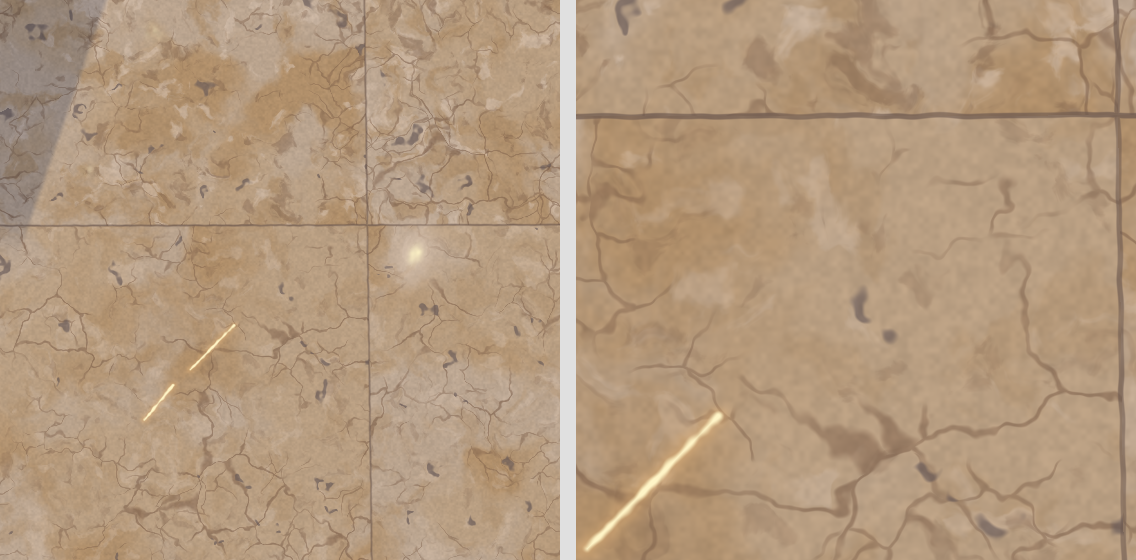
Left, the full canvas; right, a detail of the centre.
Write a WebGL 1 fragment shader that draws this texture.

```glsl
precision highp float;
// Polished limestone floor: four slabs meeting at thin joints, with a shaded corner and sun glints.
// Layered value noise clouds the stone; warped cellular noise draws broken veins, pits and chips.
// Each slab samples its own noise region, so the markings stop at the joints.
uniform vec2 u_resolution;

const vec3 SAND = vec3(0.725, 0.622, 0.510);
const vec3 OCHRE = vec3(0.690, 0.560, 0.415);
const vec3 PALE = vec3(0.735, 0.655, 0.580);
const vec3 CHIP = vec3(0.820, 0.740, 0.670);
const vec3 VEIN = vec3(0.470, 0.350, 0.270);
const vec3 PIT = vec3(0.400, 0.345, 0.340);
const vec3 JOINT = vec3(0.430, 0.350, 0.310);
const vec3 SHADE = vec3(0.800, 0.825, 0.890);
const vec3 GLINT = vec3(1.000, 0.960, 0.780);
const vec3 GLOW = vec3(0.950, 0.740, 0.480);
const vec2 CROSSING = vec2(0.656, 0.598);   // where the joints meet
const vec2 JOINT_TILT = vec2(-0.0130, 0.0020);
const float JOINT_HALF_WIDTH = 0.0016;
const float VEIN_SCALE = 11.0;
const float PIT_SCALE = 19.0;
const float GRAIN = 0.055;

vec2 hash2(vec2 p) {
  vec3 q = fract(p.xyx * vec3(0.1031, 0.1030, 0.0973));
  q += dot(q, q.yzx + 33.33);
  return fract((q.xx + q.yz) * q.zy);
}

float noise(vec2 p) {
  vec2 i = floor(p), f = fract(p);
  f = f * f * (3.0 - 2.0 * f);
  float low = mix(hash2(i).x, hash2(i + vec2(1.0, 0.0)).x, f.x);
  float high = mix(hash2(i + vec2(0.0, 1.0)).x, hash2(i + 1.0).x, f.x);
  return mix(low, high, f.y);
}

float fbm(vec2 p) {
  float sum = 0.0, amp = 0.5;
  for (int i = 0; i < 5; i++) {
    sum += amp * noise(p);
    p = mat2(1.6, 1.2, -1.2, 1.6) * p + 7.3;
    amp *= 0.5;
  }
  return sum / 0.96875;
}

// x: nearest distance, y: gap to the second nearest, z: random value of the cell
vec3 cells(vec2 p) {
  vec2 i = floor(p), f = fract(p);
  float near = 8.0, second = 8.0, id = 0.0;
  for (int y = -1; y <= 1; y++) {
    for (int x = -1; x <= 1; x++) {
      vec2 g = vec2(float(x), float(y));
      vec2 h = hash2(i + g);
      float d = length(g + h - f);
      if (d < near) { second = near; near = d; id = fract(h.x * 17.0 + h.y * 5.0); }
      else second = min(second, d);
    }
  }
  return vec3(near, second - near, id);
}

float veins(vec2 p, float width, float cover) {
  float broken = smoothstep(cover, cover + 0.16, fbm(p * 0.65 + 31.0));
  return broken * (1.0 - smoothstep(0.2 * width, width, cells(p).y));
}

vec3 stone(vec2 p, vec2 slab, vec2 uv) {
  vec2 warp = vec2(fbm(p * 13.0), fbm(p * 13.0 + 40.0)) - 0.5;
  vec2 fine = vec2(noise(p * 75.0), noise(p * 75.0 + 20.0)) - 0.5;
  vec2 q = p + warp * 0.075 + fine * 0.007;
  float rough = mix(0.55, 1.0, slab.y);
  float cloud = fbm(q * 6.0 + 3.0);
  float mottle = fbm(q * 25.0 + 11.0);

  vec3 col = mix(SAND, OCHRE, smoothstep(0.43, 0.72, cloud + 0.05 * slab.y - 0.05 * slab.x));
  float pale = smoothstep(0.46, 0.68, fbm(q * 7.0 + 60.0) + 0.05 * slab.x + 0.10 * (0.4 - uv.x) * (1.0 - slab.y));
  col = mix(col, PALE, 0.85 * pale);
  col = mix(col, OCHRE * 0.97, 0.65 * rough * smoothstep(0.53, 0.72, mottle));
  col = mix(col, CHIP, 0.60 * rough * smoothstep(0.60, 0.76, fbm(q * 34.0 + 90.0)));

  float lines = 0.50 * veins(q * VEIN_SCALE, 0.055, 0.47);
  lines = max(lines, 0.40 * veins(q * VEIN_SCALE * 2.3 + 5.0, 0.10, 0.53 - 0.04 * slab.y));
  col = mix(col, VEIN, lines);
  col = mix(col, VEIN, 0.35 * rough * smoothstep(0.65, 0.78, fbm(q * 42.0 + 17.0)));

  vec3 pit = cells(q * PIT_SCALE + fine * 0.35 + 50.0);
  float size = mix(0.10, 0.25, fract(pit.z * 37.0));
  col = mix(col, PIT, 0.65 * step(0.84, pit.z) * (1.0 - smoothstep(0.4 * size, size, pit.x)));
  return col * (1.0 + GRAIN * (noise(p * 170.0) + noise(p * 310.0 + 9.0) - 1.0));
}

// Beaded streak of light from a to b: x core, y halo
vec2 streak(vec2 p, vec2 a, vec2 b) {
  vec2 ab = b - a;
  float t = clamp(dot(p - a, ab) / dot(ab, ab), 0.0, 1.0);
  float d = length(p - a - ab * t) + 0.0025 * noise(p * 150.0);
  return vec2(1.0 - smoothstep(0.0012, 0.0048, d), exp(-d * d / 0.00006));
}

void main() {
  vec2 uv = gl_FragCoord.xy / u_resolution;
  float pixel = 1.0 / min(u_resolution.x, u_resolution.y);

  // Slabs and joints
  vec2 toJoint = uv - CROSSING - JOINT_TILT * (uv.yx - CROSSING.yx);
  vec2 slab = step(0.0, toJoint);
  vec3 col = stone(uv + slab * vec2(3.7, 5.3) + 2.0, slab, uv);
  vec2 wobble = 0.0014 * (vec2(noise(uv.yy * 60.0), noise(uv.xx * 60.0 + 8.0)) - 0.5);
  vec2 gap = 1.0 - smoothstep(JOINT_HALF_WIDTH - pixel, JOINT_HALF_WIDTH + pixel, abs(toJoint + wobble));
  col = mix(col, JOINT, max(gap.x * 0.70, gap.y * 0.80) * (0.75 + 0.25 * noise(uv * 90.0)));

  // Slanted shade in the upper left corner, fading below the joint
  float shadeEdge = 0.052 + 0.345 * (uv.y - 0.6);
  float shade = (1.0 - smoothstep(-0.006, 0.006, uv.x - shadeEdge)) * smoothstep(0.52, 0.64, uv.y);
  col *= mix(vec3(1.0), SHADE, shade);

  // Sun glints: two streaks, one bright spot and two faint ones
  vec2 beam = max(streak(uv, vec2(0.258, 0.250), vec2(0.309, 0.312)),
                  streak(uv, vec2(0.340, 0.340), vec2(0.418, 0.419)));
  vec2 s = uv - vec2(0.742, 0.546);
  float r = length(vec2(s.x - 0.25 * s.y, s.y * 0.75));
  float spot = exp(-r * r / 0.00012) * (0.65 + 0.6 * noise(uv * 120.0));
  float faint = exp(-dot(uv - vec2(0.273, 0.942), uv - vec2(0.273, 0.942)) / 0.00022)
              + exp(-dot(uv - vec2(0.156, 0.698), uv - vec2(0.156, 0.698)) / 0.00010);
  col = mix(col, GLOW, 0.45 * beam.y);
  col = mix(col, CHIP * 1.08, 0.55 * exp(-r * r / 0.0016));
  col = mix(col, GLINT, clamp(max(beam.x, spot) + 0.4 * faint * noise(uv * 130.0), 0.0, 1.0));
  gl_FragColor = vec4(col, 1.0);
}
```
